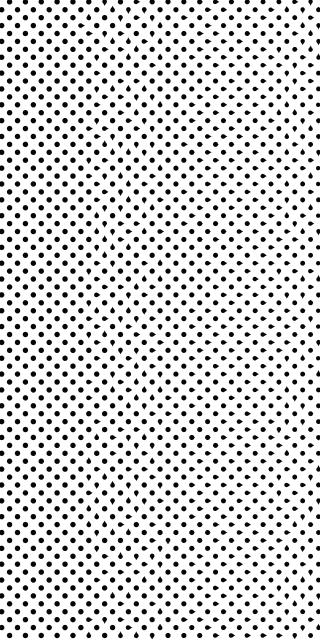
Write a Shadertoy shader that draws this pattern.

```glsl
// Staggered black dots on white; some swell into teardrops that point right, up or down.
// Each dot owns one diamond of a rotated grid. A hash of the cell and the dot's place
// across the canvas choose its shape, so plain columns lead into bands of drops.

#define ROWS 40.4                 // repeats down the canvas
#define OFFSET vec2(0.105, 0.115) // grid origin, in repeats from the upper left
#define DOT_RADIUS 0.169          // at the left edge
#define RIGHT_SHRINK 0.018        // radius lost towards the right edge
#define DROP_RADIUS 0.145         // round end of a teardrop
#define DROP_LENGTH 0.255         // centre of the round end to the tip
#define DROP_CHANCE 0.56
#define VERTICAL_SHARE 0.52       // part of the drops that point up or down
#define INK vec3(0.02)
#define PAPER vec3(1.0)

float hash(vec2 cell) {
    vec3 h = fract(vec3(cell.xyx) * 0.1031);
    h += dot(h, h.yzx + 33.33);
    return fract((h.x + h.y) * h.z);
}

// 1 between two edges, fading softly outside them
float band(float x, float from, float to) {
    return smoothstep(from - 0.02, from + 0.02, x)
         * (1.0 - smoothstep(to - 0.02, to + 0.02, x));
}

// Circle joined by its tangents to a tip on the +x axis
float teardrop(vec2 p, float radius, float tip) {
    p.y = abs(p.y);
    float slope = radius / tip;
    float side = sqrt(1.0 - slope * slope);
    float along = dot(p, vec2(side, -slope));
    if (along < 0.0) return length(p) - radius;
    if (along > side * tip) return length(p - vec2(tip, 0.0));
    return dot(p, vec2(slope, side)) - radius;
}

void mainImage(out vec4 fragColor, in vec2 fragCoord) {
    float pixel = ROWS / iResolution.y;
    vec2 p = vec2(fragCoord.x, iResolution.y - fragCoord.y) * pixel - OFFSET;

    // Diagonal cells give the staggered rows
    vec2 cell = floor(vec2(p.x + p.y, p.x - p.y));
    vec2 mid = cell + 0.5;
    vec2 center = 0.5 * vec2(mid.x + mid.y, mid.x - mid.y);
    vec2 local = p - center;
    float across = (center.x + OFFSET.x) / (iResolution.x * pixel);

    // Which dots become drops, and where they point
    float firstBand = band(across, 0.265, 0.515);
    float secondBand = band(across, 0.585, 1.2);
    float isDrop = step(hash(cell + 17.0), DROP_CHANCE * max(firstBand, secondBand));
    float vertical = VERTICAL_SHARE * max(firstBand, band(across, 0.87, 1.2));
    float turn = hash(cell + 71.0);
    vec2 heading = vec2(1.0, 0.0);
    if (turn < vertical) heading = vec2(0.0, turn < 0.5 * vertical ? 1.0 : -1.0);

    // Plain dots keep a faint point within the second band
    float radius = DOT_RADIUS - RIGHT_SHRINK * smoothstep(0.2, 1.0, across);
    float dotTip = radius * (1.001 + 0.2 * secondBand * hash(cell + 131.0));
    float dropScale = 1.0 - 0.06 * smoothstep(0.5, 1.0, across);
    radius = mix(radius, DROP_RADIUS * dropScale, isDrop);
    float tip = mix(dotTip, DROP_LENGTH * dropScale, isDrop);

    // Turn the local frame so that the tip lies on +x
    vec2 q = vec2(dot(local, heading), dot(local, vec2(-heading.y, heading.x)));
    q.x += 0.02 * isDrop;
    float coverage = clamp(0.5 - teardrop(q, radius, tip) / pixel, 0.0, 1.0);
    fragColor = vec4(mix(PAPER, INK, coverage), 1.0);
}
```
